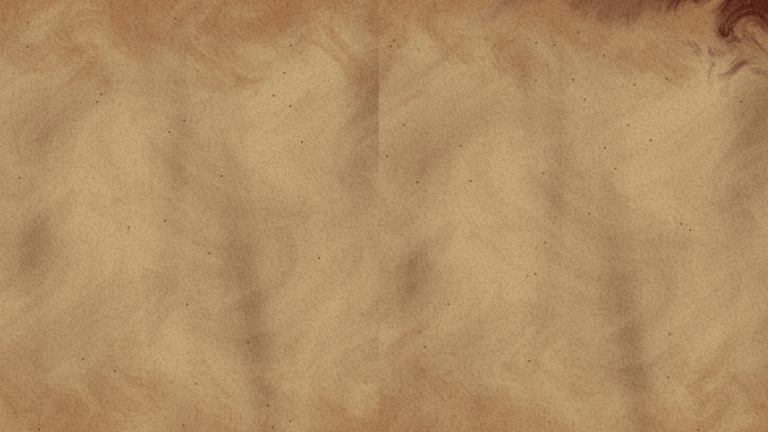
Reproduce this texture procedurally as a Shadertoy shader.

```glsl
// Aged tan paper with vertical creases, rusty stains, a faint seam and fine grain.

const vec3 PALE_TAN = vec3(0.745, 0.628, 0.455);
const vec3 WORN_BROWN = vec3(0.59, 0.44, 0.30);
const vec3 SHADE_BROWN = vec3(0.50, 0.375, 0.25);
const vec3 RUST = vec3(0.59, 0.37, 0.23);
const vec3 DARK_RED = vec3(0.30, 0.10, 0.07);
const vec3 SPECK_BROWN = vec3(0.33, 0.22, 0.14);

const float SHEET_WIDTH = 0.877;
const float SHEET_DROP = 0.07;

vec3 hash3(vec2 p) {
    vec3 h = fract(p.xyx * vec3(0.1031, 0.1030, 0.0973));
    h += dot(h, h.yxz + 33.33);
    return fract((h.xxy + h.yzz) * h.zyx);
}

// Distance to the nearest cell point, and that point's random value
vec2 cellular(vec2 p) {
    vec2 cell = floor(p);
    vec2 nearest = vec2(8.0, 0.0);
    for (int y = -1; y <= 1; y++) {
        for (int x = -1; x <= 1; x++) {
            vec2 neighbour = cell + vec2(x, y);
            vec3 rnd = hash3(neighbour + 40.0);
            float d = length(neighbour + rnd.xy - p);
            if (d < nearest.x) nearest = vec2(d, rnd.z);
        }
    }
    return nearest;
}

// Warped, rotated sine layers, roughly -1 to 1
float layeredSines(vec2 p, int layers, float decay) {
    const mat2 TURN = mat2(0.80, 0.60, -0.60, 0.80);
    float sum = 0.0;
    float amplitude = 0.5;
    for (int i = 0; i < layers; i++) {
        p += 0.7 * sin(p.yx * 1.3 + vec2(1.7, 4.1) + float(i));
        sum += amplitude * sin(p.x) * sin(p.y);
        p = TURN * p * 1.9 + 2.3;
        amplitude *= decay;
    }
    return sum;
}

// Soft elliptical smudge, sheared by lean along its height
float smudge(vec2 p, vec2 centre, vec2 radius, float lean) {
    vec2 d = p - centre;
    d.x -= lean * d.y;
    d /= radius;
    return exp(-dot(d, d));
}

// Wear (x) and crease shade (y) of one sheet
vec2 sheetWear(vec2 p) {
    float clouds = layeredSines(p * vec2(8.0, 10.0) + 3.0, 6, 0.68);
    float streaks = layeredSines(p * vec2(15.0, 1.6) + 7.0, 3, 0.55);
    float wear = 0.24 + 0.34 * clouds + 0.24 * streaks;

    float shade = 0.42 * smudge(p, vec2(0.08, 0.45), vec2(0.035, 0.09), 0.10);
    shade += 0.38 * smudge(p, vec2(0.57, 0.31), vec2(0.045, 0.16), -0.15);
    shade += 0.32 * smudge(p, vec2(0.61, 0.08), vec2(0.035, 0.20), -0.10);
    shade += 0.20 * smudge(p, vec2(0.41, 0.68), vec2(0.025, 0.25), 0.0);
    shade += 0.48 * smudge(p, vec2(0.87, 0.74), vec2(0.065, 0.22), 0.20);
    return vec2(wear, shade * (1.0 + 0.6 * clouds));
}

// Rust creeping in from the top and bottom edges
float edgeRust(vec2 p, float rough) {
    float top = smoothstep(0.76, 1.08, p.y + 0.14 * rough);
    float bottom = smoothstep(0.25, -0.10, p.y + 0.14 * rough);
    float patchy = 0.75 + 0.25 * sin(p.x * 7.2 + 1.0);
    return 0.60 * top + 0.55 * bottom * patchy;
}

// Burnt stain in the upper right corner, running along the top
float cornerBurn(vec2 p, float aspect, float rough) {
    vec2 d = vec2(aspect, 1.03) - p;
    float corner = length(d * vec2(4.2, 5.5));
    float rim = length((d - vec2(0.30, 0.0)) * vec2(3.0, 11.0));
    return 0.85 * smoothstep(1.15, 0.15, corner + 0.6 * rough)
         + 0.40 * smoothstep(1.25, 0.20, rim + 0.7 * rough);
}

void mainImage(out vec4 fragColor, in vec2 fragCoord) {
    vec2 p = fragCoord / iResolution.y;
    float aspect = iResolution.x / iResolution.y;

    // Two overlapping sheets meet at a vertical seam
    float seam = smoothstep(-0.002, 0.002, p.x - SHEET_WIDTH);
    vec2 wear = mix(sheetWear(p),
                    sheetWear(p - vec2(SHEET_WIDTH, -SHEET_DROP)), seam);

    // Worn paper, creases and stains
    float rough = layeredSines(p * 19.0 + 11.0, 5, 0.72);
    vec3 colour = mix(PALE_TAN, WORN_BROWN, clamp(wear.x, 0.0, 1.0));
    colour = mix(colour, SHADE_BROWN, clamp(wear.y, 0.0, 0.8));
    colour = mix(colour, RUST, clamp(edgeRust(p, rough), 0.0, 0.8));
    float burn = clamp(cornerBurn(p, aspect, rough), 0.0, 0.9);
    colour = mix(colour, DARK_RED, burn);

    // Paper grain and short slanted fibres
    float grain = cellular(p * 165.0).x - 0.47;
    vec2 slanted = vec2(p.x + 0.5 * p.y, p.y - 0.5 * p.x);
    float fibre = cellular(slanted * vec2(120.0, 55.0)).x - 0.47;
    colour -= 0.075 * grain + 0.04 * fibre;

    // Sparse dark specks
    vec2 dot_ = cellular(p * 22.0 + 5.0);
    float speck = smoothstep(0.09, 0.03, dot_.x) * step(0.93, dot_.y);
    colour = mix(colour, SPECK_BROWN, 0.5 * speck);

    fragColor = vec4(clamp(colour, 0.0, 1.0), 1.0);
}
```
